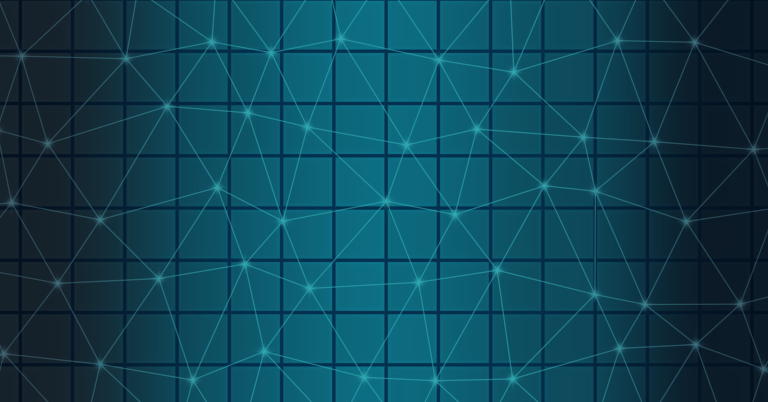
A Shadertoy shader for this background:

```glsl
const vec2 TILE_ORIGIN = vec2(0.0505, 0.0925);
const float TILE_SIZE = 0.1300;
const vec2 NET_ORIGIN = vec2(0.07, 0.0995);
const vec2 NET_SPACING = vec2(0.209, 0.194);

float hash(vec2 p) {
    return fract(sin(dot(p, vec2(127.1, 311.7))) * 43758.55);
}

// Horizontal colour ramp, x runs from 0 to 1
vec3 backdrop(float x) {
    vec3 slate = vec3(0.085, 0.135, 0.170);
    vec3 deep = vec3(0.050, 0.290, 0.360);
    vec3 teal = vec3(0.050, 0.425, 0.505);
    vec3 night = vec3(0.045, 0.105, 0.155);
    vec3 col = mix(slate, deep, smoothstep(0.06, 0.28, x));
    col = mix(col, teal, smoothstep(0.18, 0.50, x));
    col = mix(col, deep, smoothstep(0.50, 0.76, x));
    return mix(col, night, smoothstep(0.74, 0.93, x));
}

// Distance to the nearest tile border
float tileEdge(vec2 cell) {
    vec2 d = 0.5 - abs(fract(cell) - 0.5);
    return min(d.x, d.y) * TILE_SIZE;
}

// Staggered lattice node with random displacement
vec2 nodePosition(vec2 id) {
    vec2 jitter = vec2(hash(id), hash(id + 37.2)) - 0.5;
    vec2 stagger = vec2(0.5 * mod(id.y, 2.0), 0.0);
    return NET_ORIGIN + (id + stagger + 0.58 * jitter) * NET_SPACING;
}

float segmentDistance(vec2 p, vec2 a, vec2 b) {
    vec2 ab = b - a;
    float t = clamp(dot(p - a, ab) / dot(ab, ab), 0.0, 1.0);
    return length(p - a - t * ab);
}

// Soft disc with faint horizontal and vertical rays
float nodeGlow(vec2 d) {
    float core = exp(-dot(d, d) / 0.00011);
    float rays = exp(-dot(d, d) / 0.0004)
               * exp(-min(abs(d.x), abs(d.y)) / 0.003);
    return 0.85 * core + 0.3 * rays;
}

// Returns line coverage in x and node glow in y
vec2 network(vec2 p, float pixel) {
    vec2 base = floor((p - NET_ORIGIN) / NET_SPACING + 0.5);
    float nearest = 1e3;
    float glow = 0.0;
    for (int j = -2; j <= 2; j++) {
        for (int i = -2; i <= 2; i++) {
            vec2 id = base + vec2(i, j);
            float side = mod(id.y, 2.0);
            vec2 a = nodePosition(id);
            vec2 right = nodePosition(id + vec2(1.0, 0.0));
            vec2 upLeft = nodePosition(id + vec2(side - 1.0, 1.0));
            vec2 upRight = nodePosition(id + vec2(side, 1.0));
            nearest = min(nearest, segmentDistance(p, a, right));
            nearest = min(nearest, segmentDistance(p, a, upLeft));
            nearest = min(nearest, segmentDistance(p, a, upRight));
            glow = max(glow, nodeGlow(p - a));
        }
    }
    float line = 1.0 - smoothstep(0.0, 0.0015 + 0.7 * pixel, nearest);
    return vec2(line, glow);
}

void mainImage(out vec4 fragColor, in vec2 fragCoord) {
    float pixel = 1.0 / iResolution.y;
    vec2 p = fragCoord * pixel;
    float x = fragCoord.x / iResolution.x;
    float centre = smoothstep(0.0, 0.35, x) * (1.0 - smoothstep(0.65, 1.0, x));

    // Tiles with slight shading and bevelled rims
    vec2 cell = (p - TILE_ORIGIN) / TILE_SIZE;
    float edge = tileEdge(cell);
    vec3 col = backdrop(x);
    col *= 0.97 + 0.05 * hash(floor(cell)) + 0.03 * (fract(cell.x) - 0.5);
    col *= 1.0 + 0.06 * exp(-abs(edge - 0.008) / 0.003);

    // Dark joints
    vec3 joint = mix(vec3(0.01, 0.06, 0.12), vec3(0.01, 0.17, 0.29), centre);
    float joints = 1.0 - smoothstep(0.0035 - 0.5 * pixel, 0.0035 + pixel, edge);
    col = mix(col, joint, 0.92 * joints);

    // Connected nodes
    vec2 net = network(p, pixel);
    vec3 netColor = mix(vec3(0.32, 0.50, 0.56), vec3(0.20, 0.68, 0.71), centre);
    col = mix(col, netColor, net.x * mix(0.38, 0.55, centre));
    col = mix(col, netColor, min(net.y, 1.0) * mix(0.55, 0.80, centre));

    fragColor = vec4(col, 1.0);
}
```
